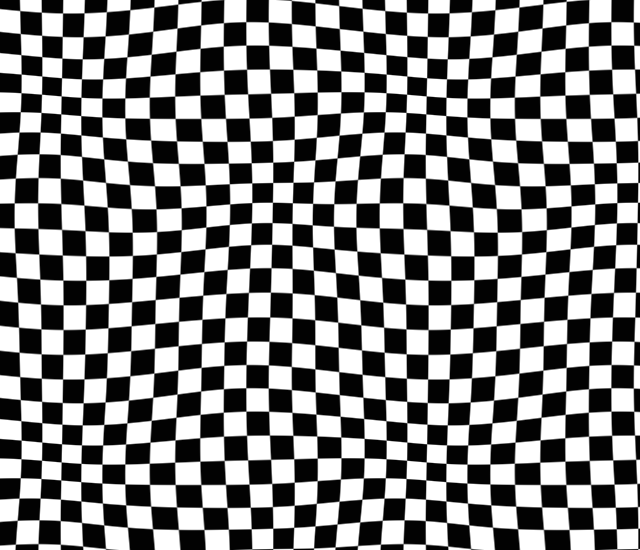
Reproduce this pattern procedurally as a Shadertoy shader.

```glsl
// A black and white checkerboard whose grid lines sway gently in both directions.
// The sway is a short periodic Fourier sum that repeats every 16 cells; each pixel is
// traced back to the flat grid by fixed-point iteration and then shaded as a checker.

const float TAU = 6.2831853;
const vec2 CELLS = vec2(28.05, 24.04);   // mean cells across and down the canvas
const vec2 ORIGIN = vec2(8.877, 1.023);  // grid origin in cells from the top left
const float PERIOD = 16.0;               // cells in one repeat of the sway
const float SWAY = 0.03653;              // cells per unit of wave amplitude
const float EDGE = 0.033;                // half width of a soft edge, in cells
const int UNWARP_STEPS = 6;
const vec3 BLACK = vec3(0.008);
const vec3 WHITE = vec3(1.0);

// Cosine and sine of a position within the repeat
vec2 turn(float cell) {
    float angle = TAU * cell / PERIOD;
    return vec2(cos(angle), sin(angle));
}

// Cosine and sine of the doubled angle
vec2 doubled(vec2 t) {
    return vec2(t.x * t.x - t.y * t.y, 2.0 * t.x * t.y);
}

// Mean plus first and second harmonics
float series(float mean, vec2 first, vec2 second, vec2 t) {
    return mean + dot(first, t) + dot(second, doubled(t));
}

// Sideways shift of the upright lines
float shiftX(vec2 across, vec2 down) {
    float mean = series(-2.05, vec2(0.0, -0.65), vec2(0.0), down);
    vec2 first = vec2(
        series(1.18, vec2(-2.5, -2.6), vec2(0.83, 0.62), down),
        series(2.49, vec2(-0.9, 2.46), vec2(-0.44, -0.7), down));
    vec2 second = vec2(
        series(1.37, vec2(0.08, 0.89), vec2(0.0), down),
        series(0.61, vec2(-1.02, -0.34), vec2(0.0), down));
    return series(mean, first, second, across);
}

// Downward shift of the level lines
float shiftY(vec2 across, vec2 down) {
    float mean = series(2.3, vec2(4.7, 0.24), vec2(0.86, 0.0), down);
    vec2 first = vec2(
        series(-0.87, vec2(-3.46, 4.1), vec2(-0.8, -1.0), down),
        series(-4.19, vec2(-2.4, 2.9), vec2(-0.8, -1.9), down));
    vec2 second = vec2(
        series(-0.3, vec2(0.0, -0.6), vec2(0.0), down),
        series(-0.5, vec2(0.7, 0.0), vec2(-0.7, 0.0), down));
    return series(mean, first, second, across);
}

// Flat grid coordinate of a point on the swaying board
vec2 unwarp(vec2 point) {
    vec2 grid = point;
    vec2 level = turn(point.y + ORIGIN.y);
    for (int i = 0; i < UNWARP_STEPS; i++) {
        vec2 across = turn(grid.x);
        vec2 shift = vec2(shiftX(across, level), shiftY(across, turn(grid.y)));
        grid = point - SWAY * shift;
    }
    return grid;
}

// Product of two soft square waves: 1 on even cells, 0 on odd cells
float checker(vec2 grid, vec2 soft) {
    vec2 signedDistance = abs(mod(grid - 0.5, 2.0) - 1.0) - 0.5;
    vec2 wave = clamp(signedDistance / soft, -1.0, 1.0);
    return 0.5 + 0.5 * wave.x * wave.y;
}

void mainImage(out vec4 fragColor, in vec2 fragCoord) {
    vec2 canvas = fragCoord / iResolution.xy;
    canvas.y = 1.0 - canvas.y;

    vec2 grid = unwarp(canvas * CELLS - ORIGIN);
    vec2 soft = max(vec2(EDGE), 0.6 * CELLS / iResolution.xy);

    fragColor = vec4(mix(BLACK, WHITE, checker(grid, soft)), 1.0);
}
```
